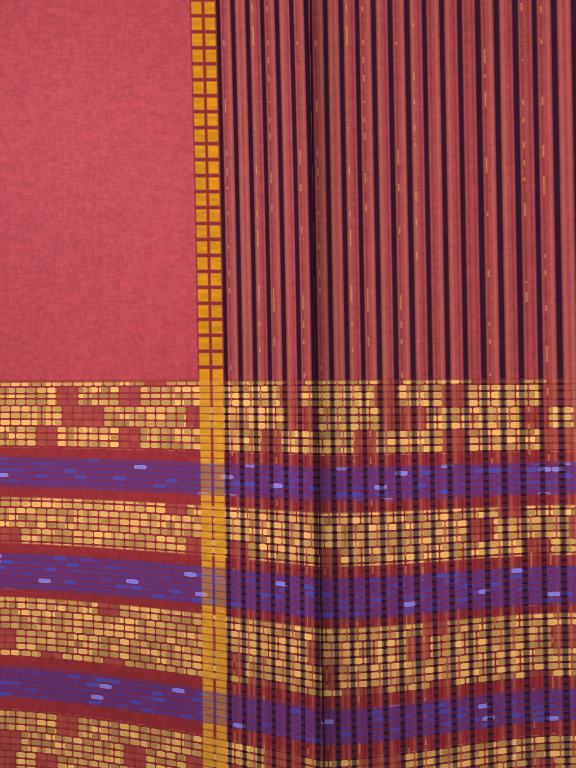
Reproduce this texture procedurally as a Shadertoy shader.

```glsl
// Handwoven cloth: plain red field, a gold block ribbon, dark warp stripes
// with a fold, and sagging weft bands of gold and violet dashes.
// Layers are masks over a warped coordinate; x runs 0..0.75, y 0..1 downward.

const vec2 GOLD_SPANS[4] = vec2[4](vec2(.496, .582), vec2(.647, .707), vec2(.777, .853), vec2(.923, 1.05));
const vec2 VIOLET_SPANS[3] = vec2[3](vec2(.596, .633), vec2(.720, .766), vec2(.868, .907));

const vec3 RED = vec3(.72, .27, .31);
const vec3 DEEP_RED = vec3(.57, .17, .20);
const vec3 INK = vec3(.17, .08, .15);
const vec3 GOLD = vec3(.87, .70, .37);
const vec3 AMBER = vec3(.85, .55, .13);
const vec3 TAN = vec3(.72, .47, .36);
const vec3 VIOLET = vec3(.39, .22, .50);
const vec3 BLUE = vec3(.30, .31, .74);

float hash(vec2 p) {
    return fract(sin(dot(p, vec2(127.1, 311.7))) * 43758.5453);
}

float noise(vec2 p) {
    vec2 i = floor(p), f = fract(p);
    f = f * f * (3. - 2. * f);
    return mix(mix(hash(i), hash(i + vec2(1, 0)), f.x),
               mix(hash(i + vec2(0, 1)), hash(i + vec2(1, 1)), f.x), f.y);
}

// Soft mask for a <= x <= b
float span(float x, float a, float b, float soft) {
    return smoothstep(a - soft, a + soft, x) * (1. - smoothstep(b - soft, b + soft, x));
}

// Rounded stitch inside a unit cell
float stitch(vec2 cell, vec2 halfSize) {
    vec2 q = abs(fract(cell) - .5) / halfSize;
    return 1. - smoothstep(.65, 1.25, length(q * q));
}

// Height in the flat cloth, undoing a sag deepest at the fold
float flatten(vec2 p) {
    float sag = p.x < .417 ? pow(max(p.x, 0.) / .417, 1.4) : 1. - .5 * smoothstep(.417, .75, p.x);
    float k = .16 * sag;
    return p.y < .514 ? p.y - .006 * (.4 - p.x) * step(.45, p.y) : (p.y + .514 * k) / (1. + k);
}

// Brick groups of gold stitches; some groups are left empty
float goldPattern(vec2 cell, float skip) {
    float group = floor(cell.y / 3.);
    cell.x += .5 * mod(group, 2.);
    float kept = step(skip, hash(vec2(floor(cell.x * .5), group)));
    return stitch(cell, vec2(.47, .40)) * mix(.22, 1., kept);
}

void mainImage(out vec4 fragColor, in vec2 fragCoord) {
    vec2 p = fragCoord / iResolution.xy;
    p = vec2(p.x * .75, 1. - p.y);
    float px = 1. / iResolution.y;
    float y = flatten(p);

    // Slanted guides: ribbon centre and fold
    float ribbonX = p.x - (.264 + .028 * p.y - .012 * p.y * p.y);
    float foldX = p.x - (.403 + .018 * p.y);
    float striped = smoothstep(.014, .018, ribbonX);
    float lower = smoothstep(.490, .498, y);

    // Ground cloth with thread grain and broad light
    vec3 col = mix(RED, DEEP_RED, lower * .85);
    col = mix(col, vec3(.66, .27, .29), striped * (1. - lower));
    float light = .06 * exp(-12. * dot(p - vec2(.08, .2), p - vec2(.08, .2)));
    col += light * vec3(1., .9, 1.);
    float grain = noise(p * vec2(130., 420.)) + noise(p * vec2(380., 150.)) - 1.;
    col *= 1. + .09 * grain + .06 * (noise(p * vec2(9., 6.)) - .5);

    // Warp stripe phase: even left of the fold, widening to its right
    float phase = foldX < 0. ? (ribbonX - .0195) / .0191 : foldX / (.0200 + .0085 * foldX);
    float stripe = floor(phase + .5);
    float offset = phase - stripe;
    float soft = px / .02;

    // Pale ridges and thin tan lines between the dark stripes
    float ridge = span(abs(offset), .26, .40, soft);
    col = mix(col, mix(col * .72, TAN, step(.45, hash(vec2(stripe, 3.)))), striped * ridge * .45);
    float glint = step(.72, noise(vec2(stripe * 7., p.y * 90.))) * step(.6, hash(vec2(stripe, 8.)));
    col = mix(col, GOLD, striped * glint * span(offset, .30, .38, soft) * .6);

    // Weft bands
    float goldBand = 0., violetBand = 0.;
    for (int i = 0; i < 4; i++) goldBand += span(y, GOLD_SPANS[i].x, GOLD_SPANS[i].y, .0015);
    for (int i = 0; i < 3; i++) violetBand += span(y, VIOLET_SPANS[i].x, VIOLET_SPANS[i].y, .003);

    float row = y / .0088;
    vec2 leftCell = vec2(p.x / .0135, row);
    vec2 rightCell = vec2(phase * 1.5, row);
    float stitches = mix(goldPattern(leftCell, .18), goldPattern(rightCell, .22), striped);
    float shine = .78 + .42 * hash(floor(vec2(p.x / .012, row)));
    col = mix(col, GOLD * shine, goldBand * stitches * .88);

    vec2 violetCell = vec2(p.x / .017 + 3.7 * hash(vec2(floor(y / .0075), 5.)), y / .0075);
    float tone = hash(floor(violetCell));
    vec3 thread = mix(VIOLET, BLUE, smoothstep(.6, .95, tone));
    thread += .25 * step(.94, tone);
    col = mix(col, VIOLET * .9, violetBand * .5);
    col = mix(col, thread, violetBand * stitch(violetCell, vec2(.5, .38)) * .85);

    // Dark warp stripes, broken a little by the weft
    float width = mix(.13, .16, hash(vec2(stripe, 1.)));
    float dark = 1. - smoothstep(width - soft, width + soft, abs(offset));
    float broken = 1. - lower * .4 * stitch(vec2(.5, row), vec2(.5, .35));
    col = mix(col, INK, striped * dark * broken * .93);

    // Gold ribbon: paired blocks above, fine stitches below
    float columns = span(abs(ribbonX), .0018, .0155, px);
    float blocks = span(fract(p.y / .0208), .10, .88, px / .0208);
    float fine = .45 + .55 * stitch(vec2(.5, row), vec2(.5, .42));
    float ribbon = columns * mix(blocks, fine * (1. - .45 * violetBand), lower);
    vec3 ribbonColor = mix(AMBER, GOLD * vec3(1., .9, .65), lower * .5) * (.92 + .16 * noise(p * vec2(90., 300.)));
    col = mix(col, DEEP_RED * .85, span(abs(ribbonX), -.01, .017, px) * (1. - lower) * .7);
    col = mix(col, ribbonColor, ribbon);

    // Fold shadow, with a faint lit edge, and falloff at the bottom
    col *= 1. - .34 * exp(-abs(foldX) * (foldX < 0. ? 160. : 45.));
    col *= 1. + .08 * exp(-pow((foldX + .022) / .012, 2.));
    col *= 1. - .14 * smoothstep(.6, 1., p.y);
    fragColor = vec4(clamp(col, 0., 1.), 1.);
}
```
